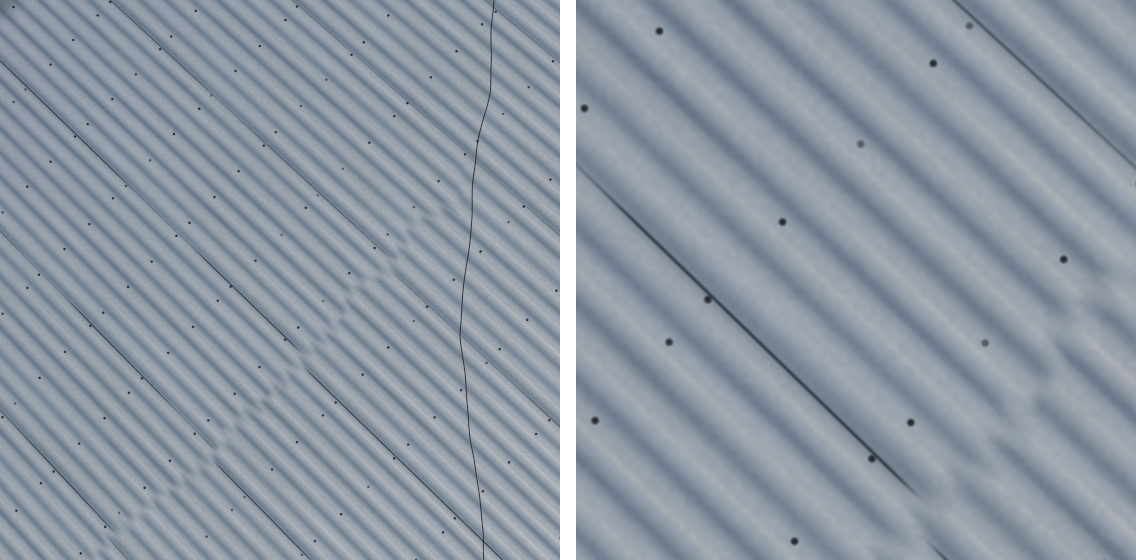
Left: the whole. Right: its middle third, enlarged.
A three.js fragment shader for this texture:

```glsl
// Diagonal corrugated metal roofing with lapped sheets, staggered screws and a hanging cable.
varying vec2 vUv;

const float RIBS_PER_SHEET = 7.0;
const float SHEET_PITCH = 0.3216;   // sheet spacing, measured down the vertical axis
const float SHEET_ORIGIN = 0.1016;
const float SHEET_FAN = 0.0247;     // sheets widen toward the lower right
const float ROW_ORIGIN = 0.922;
const float ROW_RATE = 5.26;        // screw rows per unit along the ribs
const float ROW_BEND = 0.436;       // rows spread apart toward the lower right
const float LAP_AT = 0.235;         // where the ribs step sideways
const float LAP_SHIFT = 0.022;
const float GROOVE_PHASE = 0.69;
const float GLINT_PHASE = 0.24;
const float SEAM_PHASE = 0.13;
const float SCREW_RADIUS = 0.0021;
const float SEAM_HALF = 0.0008;
const float CABLE_HALF = 0.0008;
const float SOFT = 0.0013;          // edge smoothing

const vec3 VALLEY = vec3(0.530, 0.578, 0.632);
const vec3 CREST = vec3(0.600, 0.632, 0.672);
const vec3 GROOVE = vec3(0.405, 0.460, 0.528);
const vec3 GLINT = vec3(0.690, 0.700, 0.712);
const vec3 SEAM = vec3(0.130, 0.165, 0.215);
const vec3 SCREW = vec3(0.130, 0.150, 0.175);
const vec3 CABLE = vec3(0.110, 0.120, 0.140);
const vec3 GRIME = vec3(0.280, 0.330, 0.380);

float hash(vec2 p) {
  vec3 q = fract(p.xyx * 0.1031);
  q += dot(q, q.yzx + 33.33);
  return fract((q.x + q.y) * q.z);
}

float noise(vec2 p) {
  vec2 i = floor(p), f = fract(p);
  f = f * f * (3.0 - 2.0 * f);
  return mix(mix(hash(i), hash(i + vec2(1.0, 0.0)), f.x),
             mix(hash(i + vec2(0.0, 1.0)), hash(i + vec2(1.0, 1.0)), f.x), f.y);
}

// Signed offset from the nearest whole number
float wrap(float x) { return x - floor(x + 0.5); }

float bell(float x, float width) { return exp(-x * x / (width * width)); }

float cover(float dist, float size) {
  return 1.0 - smoothstep(size - SOFT, size + SOFT, dist);
}

float cableX(float y) {
  float x = 0.882 - 0.05 * y + 0.165 * max(y - 0.6, 0.0);
  x -= 0.020 * smoothstep(0.15, 0.28, y) + 0.011 * smoothstep(0.38, 0.55, y);
  return x + 0.006 * (noise(vec2(y * 18.0, 4.0)) - 0.5);
}

// Rib profile: flat pan, blue groove, thin glint
vec3 ribColor(float rib, float along) {
  float tone = hash(vec2(floor(rib + 0.2) + 60.0, 3.0));
  float wear = noise(vec2(along * 7.0 + 30.0, floor(rib + 0.2) * 3.7 + 200.0));
  float body = 0.5 + 0.5 * cos(6.28318 * (rib - 0.18));
  vec3 color = mix(VALLEY, CREST, smoothstep(0.0, 0.9, body));
  float groove = bell(wrap(rib - GROOVE_PHASE), 0.135);
  color = mix(color, GROOVE, groove * (0.48 + 0.25 * tone + 0.25 * wear));
  float glint = bell(wrap(rib - GLINT_PHASE), 0.075);
  return mix(color, GLINT, glint * clamp(0.15 + 0.35 * along + 0.5 * wear, 0.0, 0.8));
}

void main() {
  vec2 p = vec2(vUv.x, 1.0 - vUv.y);
  float across = p.y - p.x;
  float along = p.x + p.y - 0.02 * across - ROW_ORIGIN;

  // Sheets before and after the end lap dissolve into each other along a ragged line
  float pitch = SHEET_PITCH + SHEET_FAN * along;
  float ribSize = pitch / RIBS_PER_SHEET * 0.7071;
  float ragged = 0.06 * (noise(vec2(across * 9.0, 2.0)) - 0.5)
               + 0.03 * (noise(vec2(across * 60.0, along * 25.0 + 40.0)) - 0.5);
  float lapDist = along - LAP_AT - ragged;
  float lapReach = smoothstep(-0.65, -0.25, across);
  float lapped = smoothstep(-0.022, 0.022, lapDist);
  float ribBefore = RIBS_PER_SHEET * (across - SHEET_ORIGIN + 0.0151 * along) / pitch;
  float ribAfter = ribBefore - RIBS_PER_SHEET * LAP_SHIFT * lapReach / pitch;
  float rib = mix(ribBefore, ribAfter, step(0.0, lapDist));
  vec3 color = mix(ribColor(ribBefore, along), ribColor(ribAfter, along), lapped);

  // Light falloff, sheet tint, streaks along the ribs and fine grain
  float sheetPos = (rib + SEAM_PHASE) / RIBS_PER_SHEET;
  float streak = noise(vec2(along * 5.0, ribBefore * 2.3 + 90.0)) - 0.5;
  float cloud = noise(p * 5.0 + 7.0) - 0.5;
  float grain = noise(p * 300.0) - 0.5;
  color *= 1.0 + 0.045 * along + 0.035 * streak + 0.02 * cloud + 0.04 * grain;
  color += along * vec3(0.010, 0.002, -0.008);
  color = mix(color, GRIME, 0.6 * (1.0 - smoothstep(0.0, 0.05, length(p))));

  // Sheet seams, broken along their length, with a soft shadow
  float seamId = floor(sheetPos + 0.5);
  float seamDist = abs(wrap(sheetPos)) * RIBS_PER_SHEET * ribSize;
  float seamGain = smoothstep(0.2, 0.65, noise(vec2(along * 6.0 + 20.0, seamId * 7.3 + 50.0)));
  seamGain *= mix(0.25, 1.0, smoothstep(-0.4, 0.0, across));
  seamGain = (0.2 + 0.7 * seamGain) * (1.0 - lapReach * bell(lapDist, 0.025));
  color = mix(color, GROOVE * 0.9, 0.4 * seamGain * bell(seamDist, 0.005));
  color = mix(color, SEAM, seamGain * cover(seamDist, SEAM_HALF));

  // Screws: every seam, plus alternate ribs staggered from row to row
  float row = ROW_RATE * along - ROW_BEND * along * along;
  vec2 id = vec2(floor(rib + 0.5), floor(row + 0.5));
  float ribInSheet = mod(id.x, RIBS_PER_SHEET);
  float fitted = max(1.0 - step(0.5, ribInSheet), step(0.5, mod(ribInSheet + id.y, 2.0)));
  float rowSize = 0.7071 / (ROW_RATE - 2.0 * ROW_BEND * along);
  vec2 jitter = 0.003 * (vec2(hash(id + 70.0), hash(id + 130.0)) - 0.5);
  vec2 offset = vec2(wrap(rib) * ribSize, wrap(row) * rowSize) + jitter;
  float screwGain = 0.55 + 0.4 * smoothstep(0.05, 0.35, hash(id + 200.0));
  color = mix(color, SCREW, fitted * screwGain * cover(length(offset), SCREW_RADIUS));

  // Hanging cable
  float cableDist = abs(p.x - cableX(p.y));
  color = mix(color, CABLE, 0.9 * cover(cableDist, CABLE_HALF));

  gl_FragColor = vec4(color, 1.0);
}
```
